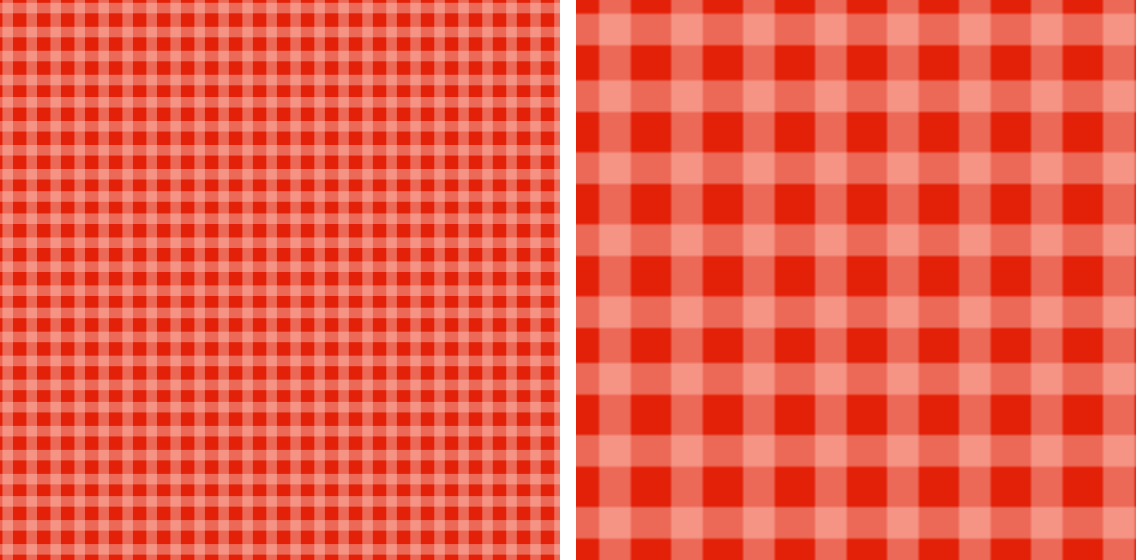
Left: the whole. Right: its middle third, enlarged.
This pattern is drawn by a WebGL 2 fragment shader. Its source:

```glsl
#version 300 es
precision highp float;
// Red gingham check: translucent pale bands crossing on a red ground.

uniform vec2 u_resolution;
out vec4 fragColor;

const vec3 GROUND = vec3(0.89, 0.13, 0.03);
const vec3 SINGLE_BAND = vec3(0.93, 0.41, 0.34);
const vec3 CROSSING = vec3(0.96, 0.58, 0.52);

const int BAND_COUNT = 24;
const float PITCH = 0.04284;      // distance between band starts
const float BAND_WIDTH = 0.0188;
const float ROW_SQUEEZE = 0.00312; // amount a narrow gap loses
const float MIN_SOFTNESS = 0.0017;

// Soft-edged coverage of one band.
float band(float coord, float start, float width, float softness) {
    float inside = 0.5 * width - abs(coord - start - 0.5 * width);
    return clamp(inside / softness + 0.5, 0.0, 1.0);
}

// Narrow gaps before a band: every fourth, with one extra at the ninth.
int narrowGaps(int index) {
    return (index < 9 ? index : index + 3) / 4;
}

// Parallel bands; squeeze closes up the narrow gaps.
float bands(float coord, float first, float squeeze, float softness) {
    float cover = 0.0;
    for (int i = 0; i < BAND_COUNT; i++) {
        float start = first + PITCH * float(i) - squeeze * float(narrowGaps(i));
        cover = max(cover, band(coord, start, BAND_WIDTH, softness));
    }
    return cover;
}

// Colour for zero, one or two overlapping layers.
vec3 layerColor(float layers) {
    vec3 color = mix(GROUND, SINGLE_BAND, clamp(layers, 0.0, 1.0));
    return mix(color, CROSSING, clamp(layers - 1.0, 0.0, 1.0));
}

void main() {
    vec2 uv = gl_FragCoord.xy / u_resolution;
    vec2 softness = max(1.0 / u_resolution, vec2(MIN_SOFTNESS));

    // Even columns from the left, uneven rows from the top.
    float columns = bands(uv.x, 0.0044, 0.0, softness.x);
    float rows = bands(1.0 - uv.y, 0.005, ROW_SQUEEZE, softness.y);

    fragColor = vec4(layerColor(columns + rows), 1.0);
}
```
